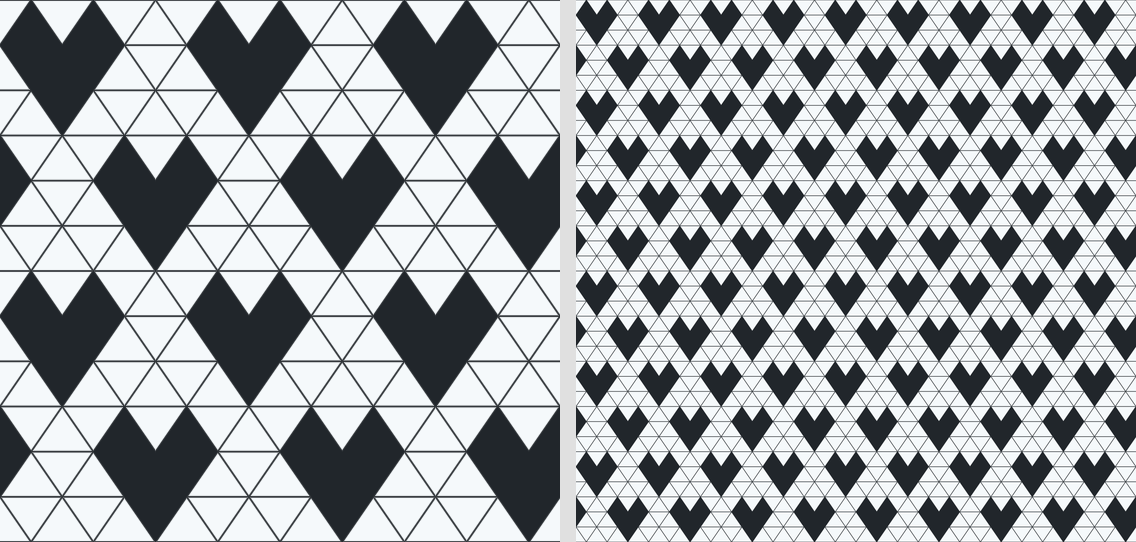
Left, the tile; right, the same tile 3 across and 3 down.
Give the GLSL for this pattern, as a WebGL 1 fragment shader.

```glsl
precision highp float;
// Dark faceted hearts on a pale triangular line lattice, staggered like bricks.
// Triangles and hearts share the same slanted edges, so both are built from
// distances to those edges, measured in canvas widths.

uniform vec2 u_resolution;

const vec2 TRIANGLES = vec2(9.0, 12.0);  // triangle sides across, rows down
const float HEART_PITCH = 3.0;           // sides per heart and rows per heart
const float LINE_WIDTH = 0.0032;

const vec3 PAPER = vec3(0.962, 0.978, 0.985);
const vec3 LINE = vec3(0.19, 0.207, 0.222);
const vec3 HEART = vec3(0.13, 0.15, 0.17);

// Distance from t to the nearest whole number.
float nearestWhole(float t) {
  return abs(fract(t + 0.5) - 0.5);
}

// Distance to the closest lattice line; slant scales the sloping families.
float latticeDistance(vec2 p, float rowHeight, float slant) {
  float level = nearestWhole(p.y) * rowHeight;
  float falling = nearestWhole(p.x - 0.5 * p.y - 0.5) * slant;
  float rising = nearestWhole(p.x + 0.5 * p.y - 0.5) * slant;
  return min(level, min(falling, rising));
}

// Signed distance to a heart with its notch at (0, 1) and its tip at (0, 3).
float heartDistance(vec2 p, float slant) {
  float side = abs(p.x);
  float lower = side + 0.5 * p.y - 1.5;
  float shoulder = side - 0.5 * p.y - 0.5;
  float notch = 0.5 - side - 0.5 * p.y;
  return max(max(lower, shoulder), notch) * slant;
}

// Moves a lattice point into its heart cell, shifting every other row by half.
vec2 heartCell(vec2 p) {
  float row = floor(p.y / HEART_PITCH);
  float x = p.x - 1.0 + 0.5 * HEART_PITCH * (1.0 - row);
  return vec2(mod(x, HEART_PITCH) - 0.5 * HEART_PITCH, p.y - row * HEART_PITCH);
}

// Smooth-edged fill of a signed distance over about one pixel.
float coverage(float d, float pixel) {
  return 1.0 - smoothstep(-0.75 * pixel, 0.75 * pixel, d);
}

void main() {
  vec2 uv = gl_FragCoord.xy / u_resolution;
  float pixel = 1.0 / u_resolution.x;

  // Lattice coordinates, with rows counted downward from the top edge.
  vec2 p = vec2(uv.x, 1.0 - uv.y) * TRIANGLES;
  vec2 cell = vec2(1.0, u_resolution.y / u_resolution.x) / TRIANGLES;
  float slant = 1.0 / length(vec2(1.0, 0.5) / cell);

  float lines = latticeDistance(p, cell.y, slant) - 0.5 * LINE_WIDTH;
  float heart = heartDistance(heartCell(p), slant);

  vec3 color = mix(PAPER, LINE, coverage(lines, pixel));
  color = mix(color, HEART, coverage(heart, pixel));
  gl_FragColor = vec4(color, 1.0);
}
```
